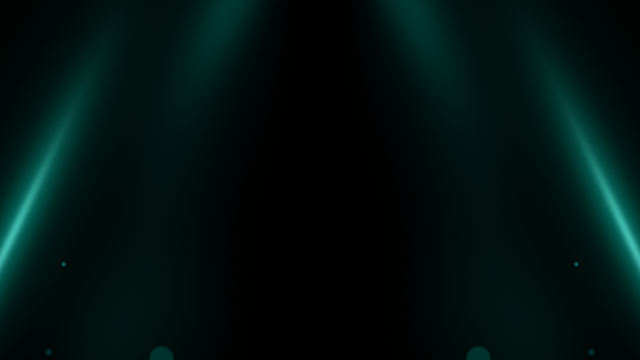
Reproduce this background procedurally as a WebGL 2 fragment shader.

```glsl
#version 300 es
precision highp float;
// Mirrored teal stage beams on black, with faint haze and a few soft motes.
uniform vec2 u_resolution;
out vec4 outColor;

float hash(vec2 p) {
  vec3 q = fract(vec3(p.xyx) * 0.1031);
  q += dot(q, q.yzx + 33.33);
  return fract((q.x + q.y) * q.z);
}

// Soft elliptical glow; its long axis points along dir.
float glow(vec2 p, vec2 center, vec2 dir, vec2 size) {
  vec2 axis = normalize(dir);
  vec2 d = p - center;
  vec2 local = vec2(dot(d, axis), dot(d, vec2(axis.y, -axis.x))) / size;
  return exp(-dot(local, local));
}

float disc(vec2 p, vec2 center, float radius, float blur) {
  return 1.0 - smoothstep(radius - blur, radius + blur, length(p - center));
}

// Slanted side beam: broad halo, body and a thin hot core.
vec3 sideBeam(vec2 p) {
  vec2 dir = vec2(0.43, 0.90);
  vec2 source = vec2(0.0, 0.275);
  vec3 light = vec3(0.0, 0.13, 0.115) * glow(p, source + dir * 0.16, dir, vec2(0.58, 0.125));
  light += vec3(0.01, 0.27, 0.24) * glow(p, source + dir * 0.08, dir, vec2(0.42, 0.050));
  light += vec3(0.24, 0.32, 0.31) * glow(p, source + dir * 0.05, dir, vec2(0.26, 0.014));
  return light;
}

// Overhead beam that fades into haze on its way to the floor.
vec3 topBeam(vec2 p) {
  vec2 dir = vec2(0.42, 0.90);
  vec3 light = vec3(0.0, 0.145, 0.13) * glow(p, vec2(0.655, 1.02), dir, vec2(0.27, 0.075));
  light += vec3(0.0, 0.045, 0.04) * glow(p, vec2(0.60, 0.92), dir, vec2(0.45, 0.19));
  light += vec3(0.0, 0.032, 0.032) * glow(p, vec2(0.46, 0.52), vec2(0.2, 1.0), vec2(0.40, 0.12));
  return light;
}

// Floor haze and motes.
vec3 floorLight(vec2 p) {
  vec3 light = vec3(0.0, 0.055, 0.048) * glow(p, vec2(0.31, 0.07), vec2(0.3, 1.0), vec2(0.24, 0.15));
  light += vec3(0.0, 0.020, 0.018) * glow(p, vec2(0.53, 0.14), vec2(0.0, 1.0), vec2(0.20, 0.12));
  vec2 orb = vec2(0.449, 0.004);
  light += vec3(0.0, 0.14, 0.125) * disc(p, orb, 0.033, 0.004);
  light += vec3(0.05, 0.36, 0.33) * disc(p, vec2(0.177, 0.266), 0.005, 0.003);
  light += vec3(0.01, 0.15, 0.135) * disc(p, vec2(0.135, 0.022), 0.008, 0.004);
  return light;
}

void main() {
  // Canvas height is one unit; the right half mirrors the left.
  vec2 p = gl_FragCoord.xy / u_resolution.y;
  p.x = min(p.x, u_resolution.x / u_resolution.y - p.x);

  // Dim ambient light, leaving a black wedge that widens toward the floor.
  float wedge = mix(0.69, 0.84, p.y);
  float ambient = 1.0 - smoothstep(wedge - 0.25, wedge, p.x);
  ambient *= smoothstep(-0.15, 0.35, p.y + p.x);
  vec3 color = vec3(0.0, 0.018, 0.015) * ambient;

  color += sideBeam(p) + topBeam(p) + floorLight(p);
  color *= 1.0 - smoothstep(0.72, 0.87, p.x);

  // Fine dither keeps the dark gradients free of bands.
  color += (hash(gl_FragCoord.xy) - 0.5) / 255.0;
  outColor = vec4(max(color, 0.0), 1.0);
}
```
